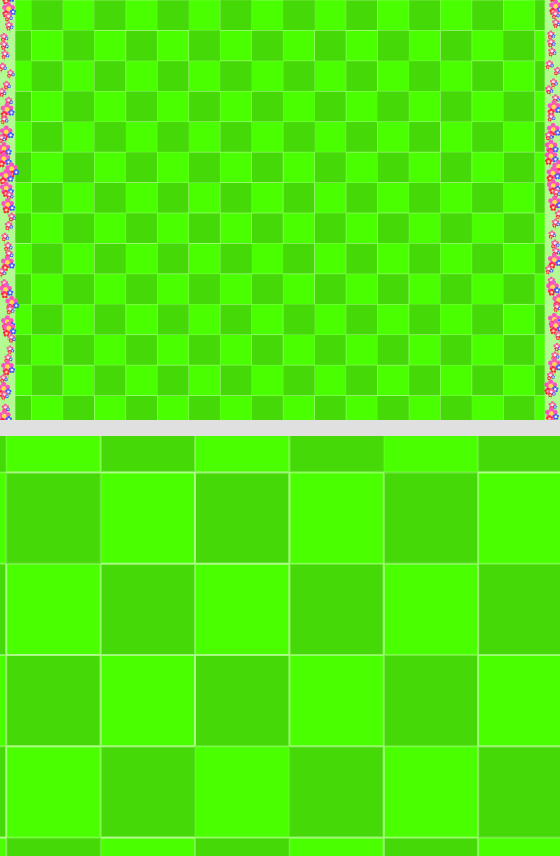
Top, the full canvas; bottom, a detail of the centre.
Reproduce this pattern procedurally as a Shadertoy shader.

```glsl
// A two-tone green checkerboard with thin pale seams of uneven strength,
// framed left and right by pale strips of flower posies. The board comes from
// a floored grid; the posies are five-petal distance shapes in hashed slots.

const float TAU = 6.2831853;

float hash(vec2 p) {
    return fract(sin(dot(p, vec2(127.1, 311.7))) * 43758.5453);
}

// Antialiased coverage of a signed distance
float cover(float d) {
    return clamp(0.5 - d * iResolution.y, 0.0, 1.0);
}

// Five round petals around a disc
void flower(inout vec3 color, vec2 p, float r, vec3 petal, vec3 heart) {
    float sector = TAU / 5.0;
    float a = mod(atan(p.x, p.y) + 0.5 * sector, sector) - 0.5 * sector;
    vec2 q = length(p) * vec2(sin(a), cos(a));
    float d = min(length(q - vec2(0.0, 0.62 * r)) - 0.38 * r, length(p) - 0.5 * r);
    color = mix(color, petal, cover(d));
    color = mix(color, heart, cover(length(p) - 0.36 * r));
}

// Pink bloom with a stem, a red one below and a blue one at its side
void posy(inout vec3 color, vec2 p, float size, bool big, float lean) {
    vec2 s = p - vec2(lean * p.y, 0.0);
    float stem = max(abs(s.x) - 0.0008, abs(s.y + 0.9 * size) - 0.9 * size);
    color = mix(color, vec3(0.45, 0.85, 0.25), 0.7 * cover(stem));

    vec3 pink = big ? vec3(0.99, 0.33, 0.74) : vec3(0.96, 0.38, 0.62);
    vec3 heart = big ? vec3(1.0, 0.86, 0.30) : vec3(1.0, 0.90, 0.88);
    flower(color, p, size, pink, heart);
    flower(color, p + size * vec2(0.25 + lean, 0.82), 0.56 * size,
           vec3(0.98, 0.16, 0.22), vec3(1.0, 0.82, 0.62));
    flower(color, p - size * vec2(0.70, -0.50), 0.50 * size,
           vec3(0.25, 0.36, 0.98), vec3(0.92, 0.95, 1.0));
}

// Checkerboard with pale seams; rows are counted from the top
vec3 board(vec2 p) {
    vec2 pitch = vec2(0.0749, 0.07245);
    vec2 g = vec2(p.x, 1.0 - p.y) / pitch;
    vec2 cell = floor(g);
    float odd = mod(cell.x + cell.y, 2.0);
    vec3 color = mix(vec3(0.285, 1.0, 0.0), vec3(0.27, 0.85, 0.03), odd);

    // Each seam segment has its own opacity
    vec2 seam = round(g);
    vec2 d = abs(g - seam) * pitch - 0.0008;
    float upright = cover(d.x) * mix(0.1, 0.75, hash(vec2(seam.x, cell.y)));
    float level = cover(d.y) * mix(0.25, 0.8, hash(vec2(cell.x, seam.y) + 40.0));
    return mix(color, vec3(0.82, 1.0, 0.72), max(upright, level));
}

void mainImage(out vec4 fragColor, in vec2 fragCoord) {
    vec2 p = fragCoord / iResolution.y;
    float aspect = iResolution.x / iResolution.y;
    vec3 color = board(p);

    // Pale side strips
    float edge = min(p.x, aspect - p.x);
    color = mix(color, vec3(0.70, 0.98, 0.57), cover(edge - 0.0365));

    // The same run of posies on both sides, lower ones in front
    vec2 local = p.x > 0.5 * aspect ? p - vec2(aspect - 0.031, 0.006) : p;
    float spacing = 0.0226;
    float slot = floor(local.y / spacing);
    for (float k = 3.0; k >= -2.0; k--) {
        float id = slot + k;
        float pick = hash(vec2(id, 3.0));
        vec2 center = vec2(mix(0.003, 0.028, hash(vec2(id, 7.0))),
                           (id + 0.25 + 0.5 * hash(vec2(id, 11.0))) * spacing);
        bool big = pick < 0.4 && (center.y < 0.76 || center.y > 0.97);
        float size = big ? 0.0155 : mix(0.0080, 0.0095, pick);
        posy(color, local - center, size, big, 0.5 * hash(vec2(id, 17.0)) - 0.25);
    }

    fragColor = vec4(color, 1.0);
}
```
